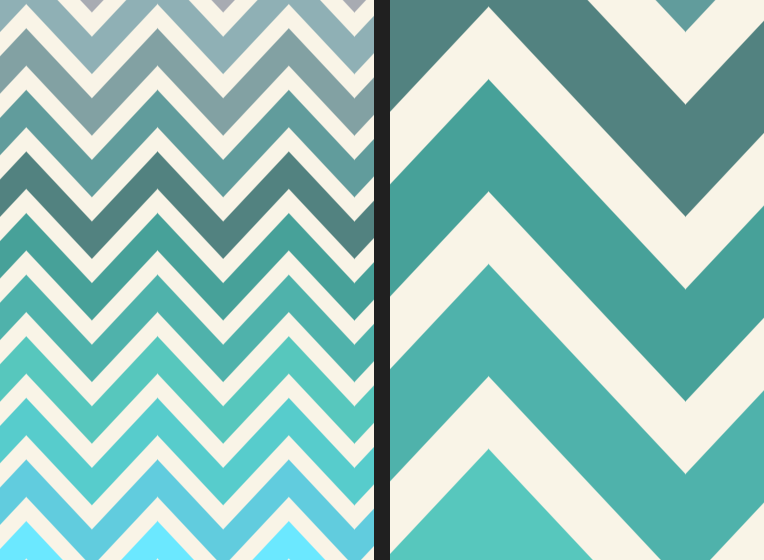
Left, the full canvas; right, a detail of the centre.
Give the GLSL for this pattern, as a WebGL 2 fragment shader.

```glsl
#version 300 es
precision highp float;

uniform vec2 u_resolution;
out vec4 outColor;

// Lengths are fractions of the canvas height
const float WAVE_LENGTH = 0.2344;
const float WAVE_HEIGHT = 0.125;
const float FIRST_PEAK = 0.0469;
const float BAND_PITCH = 0.11;
const float BAND_HALF = 0.0334;
const float FIRST_BAND = -0.1361;

const int BAND_COUNT = 11;
const vec3 CREAM = vec3(0.976, 0.957, 0.906);

// Band colours from top to bottom
const vec3 BAND_COLORS[BAND_COUNT] = vec3[BAND_COUNT](
  vec3(0.66, 0.67, 0.70),
  vec3(0.56, 0.69, 0.71),
  vec3(0.51, 0.63, 0.64),
  vec3(0.38, 0.61, 0.61),
  vec3(0.32, 0.51, 0.50),
  vec3(0.28, 0.63, 0.60),
  vec3(0.31, 0.70, 0.67),
  vec3(0.34, 0.78, 0.74),
  vec3(0.34, 0.80, 0.80),
  vec3(0.38, 0.80, 0.87),
  vec3(0.42, 0.91, 1.00)
);

// Drop below the peak: 0 at peaks, height at valleys
float zigzag(float x, float wavelength, float height) {
  return height * (1.0 - abs(2.0 * fract(x / wavelength) - 1.0));
}

// Coverage of a shape from its signed distance
float coverage(float dist, float blur) {
  return 1.0 - smoothstep(-blur, blur, dist);
}

vec3 bandColor(float index) {
  return BAND_COLORS[clamp(int(index), 0, BAND_COUNT - 1)];
}

vec3 chevrons(vec2 p, float pixel) {
  // Flatten the zigzag, then find the nearest band
  float depth = p.y - zigzag(p.x - FIRST_PEAK, WAVE_LENGTH, WAVE_HEIGHT);
  float row = (depth - FIRST_BAND) / BAND_PITCH;
  float index = floor(row + 0.5);

  // Turn vertical offset into distance across the slanted stripe
  float slope = 2.0 * WAVE_HEIGHT / WAVE_LENGTH;
  float offset = abs(row - index) * BAND_PITCH - BAND_HALF;
  float dist = offset * inversesqrt(1.0 + slope * slope);

  return mix(CREAM, bandColor(index), coverage(dist, 0.8 * pixel));
}

void main() {
  // Measure downward from the top edge
  vec2 p = gl_FragCoord.xy / u_resolution.y;
  p.y = 1.0 - p.y;
  outColor = vec4(chevrons(p, 1.0 / u_resolution.y), 1.0);
}
```
